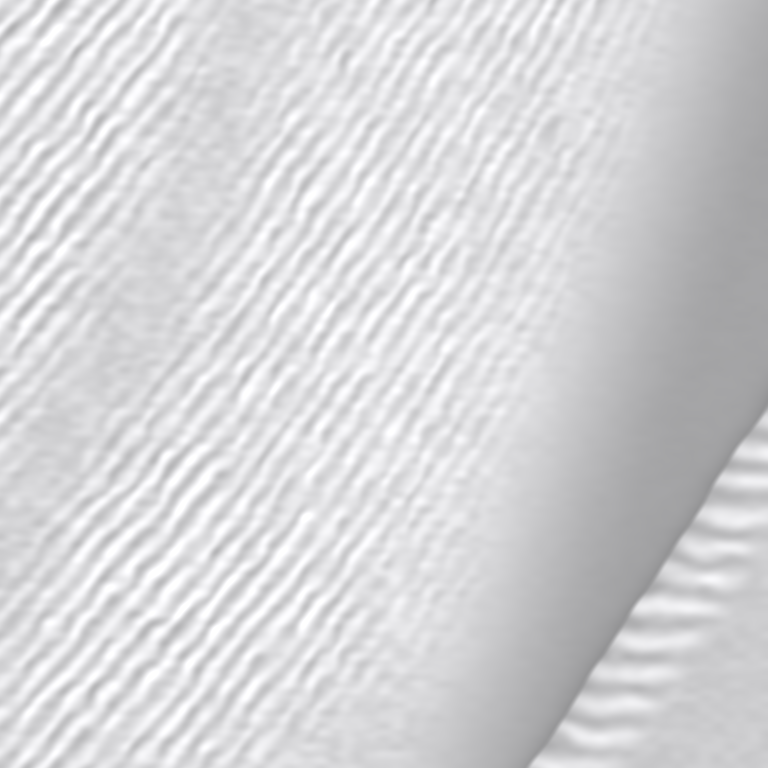
Reproduce this texture procedurally as a WebGL 1 fragment shader.

```glsl
precision highp float;
// Pale ribbed cloth: bent diagonal ribs, a soft shaded fold and a corded seam in the corner.
uniform vec2 u_resolution;

const float RIB_COUNT = 35.0;      // ribs per canvas length, across the ribs
const float RIB_CONTRAST = 0.072;
const float RIB_WOBBLE = 0.009;
const float RIB_WEAR = 1.3;        // how strongly the ribs vary along their length
const float CREASE_WIDTH = 0.085;
const float GRAIN = 0.06;
const float CORD_COUNT = 24.5;     // cord ridges per canvas height
const float CORD_CONTRAST = 0.095;
const float CORD_WIDTH = 0.085;
const float SEAM_START = 0.69;     // where the seam meets the lower edge
const float SEAM_LEAN = 0.655;
const float CLOTH_LIGHT = 0.885;
const float FOLD_DARK = 0.645;
const float HEM_LIGHT = 0.80;
const vec3 TINT = vec3(0.998, 0.998, 1.008);
const float TAU = 6.2832;

float hash(vec2 p) {
  return fract(sin(dot(p, vec2(127.1, 311.7))) * 43758.5453);
}

float noise(vec2 p) {
  vec2 i = floor(p);
  vec2 f = fract(p);
  f = f * f * (3.0 - 2.0 * f);
  return mix(mix(hash(i), hash(i + vec2(1.0, 0.0)), f.x),
             mix(hash(i + vec2(0.0, 1.0)), hash(i + vec2(1.0, 1.0)), f.x), f.y);
}

// Signed grain from two soft, differently stretched layers
float weave(vec2 p) {
  return noise(p * vec2(50.0, 110.0)) + noise(p.yx * vec2(75.0, 60.0) + 31.0) - 1.0;
}

// Distance across the ribs; they stand steeper towards the right
float acrossRibs(vec2 p) {
  float bent = 0.68 * p.x - 0.68 * p.y + 0.16 * p.x * p.x + 0.12 * p.x * p.y;
  return bent + RIB_WOBBLE * (noise(p * 13.0) - 0.5);
}

float mainCloth(vec2 p) {
  // Flattened crease on the left, wider towards its lower end
  float creaseX = -0.26 + 0.95 * p.y - 0.36 * p.y * p.y;
  float creaseWidth = CREASE_WIDTH * mix(1.25, 0.85, p.y);
  float creaseOffset = (p.x - creaseX + 0.04 * (noise(p * 9.0) - 0.5)) / creaseWidth;
  float crease = exp(-creaseOffset * creaseOffset);

  // Ribs fade out before the fold
  float ribEnd = 0.53 + 0.32 * p.y - 0.22 * exp(-9.0 * p.y);
  float ribMask = 1.0 - smoothstep(-0.15, 0.07, p.x - ribEnd + 0.06 * (noise(p * 17.0) - 0.5));
  ribMask *= 1.0 - 0.92 * crease;

  // Worn ribs, broken into short beads and faded in patches
  float across = acrossRibs(p) * RIB_COUNT;
  float along = dot(p, vec2(0.62, 0.78));
  float wear = noise(vec2(across * 1.3, along * 38.0));
  float patches = noise(p * 8.0 + 5.0);
  float strength = 1.0 + RIB_WEAR * (wear - 0.5) + 0.5 * (patches - 0.5);
  strength *= mix(1.2, 0.8, smoothstep(0.2, 0.65, p.x));
  float ribs = sin(TAU * across + 1.8 * (wear - 0.5)) * strength * ribMask;

  // Broad light and the rounded fold
  float foldOffset = p.x - (0.50 + 0.34 * p.y);
  float fold = smoothstep(-0.03, 0.24, foldOffset);
  float light = CLOTH_LIGHT - 0.05 * crease + 0.03 * (noise(p * 4.0) - 0.5);
  light -= 0.04 * (1.0 - smoothstep(0.0, 0.22, p.y)) * smoothstep(0.2, 0.5, p.x);
  light = mix(light, FOLD_DARK, fold);

  float grain = GRAIN * weave(p) * mix(1.0, 0.12, smoothstep(-0.04, 0.10, foldOffset));
  return light + RIB_CONTRAST * ribs + grain;
}

// Cloth beyond the seam; offset is the horizontal distance from the seam
float cordedHem(vec2 p, float offset) {
  float ridgeY = p.y + 0.25 * offset - 1.5 * offset * offset;
  ridgeY += 0.012 * (noise(p * 22.0) - 0.5);
  float reach = 1.0 - smoothstep(CORD_WIDTH * 0.8, CORD_WIDTH * 1.7, offset);
  float ridges = sin(TAU * ridgeY * CORD_COUNT) * (0.6 + 0.8 * noise(p * 40.0));
  float bulge = sin(clamp(offset / (CORD_WIDTH * 1.6), 0.0, 1.0) * 3.1416);
  return HEM_LIGHT + 0.045 * bulge + CORD_CONTRAST * ridges * reach + 0.5 * GRAIN * weave(p);
}

void main() {
  vec2 p = gl_FragCoord.xy / u_resolution;
  float pixel = 1.0 / min(u_resolution.x, u_resolution.y);

  // Slightly uneven seam line with a narrow contact shadow
  float seamX = SEAM_START + SEAM_LEAN * p.y + 0.006 * (noise(vec2(p.y * 24.0, 3.0)) - 0.5);
  float offset = p.x - seamX;
  float shadow = 0.09 * exp(-abs(offset) / 0.014);

  float hemMask = smoothstep(-0.004 - pixel, 0.004 + pixel, offset);
  float light = mix(mainCloth(p) - shadow, cordedHem(p, max(offset, 0.0)) - 0.5 * shadow, hemMask);
  gl_FragColor = vec4(clamp(light * TINT, 0.0, 1.0), 1.0);
}
```
